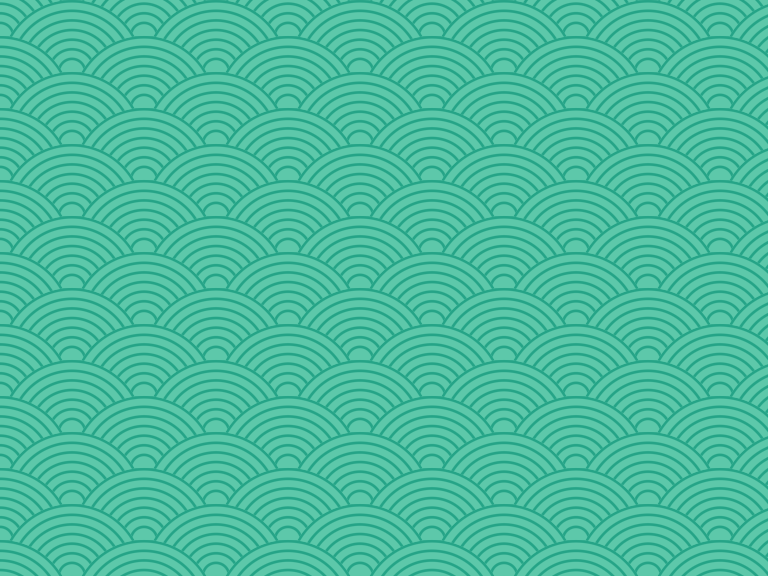
A WebGL 1 fragment shader for this pattern:

```glsl
precision highp float;
// Seigaiha wave scales: staggered rows of concentric arcs in two greens.
// Each pixel layers the few rows that can reach it, upper rows first, so
// every lower row overlaps the one above. One unit is a scale radius.

#define SCALES_DOWN 8.0
#define OUTER_RADIUS 0.983
#define RING_STEP 0.1335
#define LAST_RING 6.0
#define LINE_WIDTH 0.037
#define SOFTNESS 0.75
#define FILL_COLOR vec3(0.363, 0.785, 0.667)
#define LINE_COLOR vec3(0.145, 0.643, 0.530)

uniform vec2 u_resolution;

// Offset from the nearest scale centre in a row; rows are half a unit apart
vec2 scaleOffset(vec2 p, float row) {
  float shift = 1.0 - mod(row, 2.0);
  float x = mod(p.x - shift + 1.0, 2.0) - 1.0;
  return vec2(x, p.y - 0.5 * row);
}

// Distance to the closest ring line; the innermost disc stays plain
float ringDistance(float radius) {
  float depth = OUTER_RADIUS - radius;
  float ring = clamp(floor(depth / RING_STEP + 0.5), 0.0, LAST_RING);
  return abs(depth - ring * RING_STEP);
}

// Antialiased coverage of the region where the signed distance is negative
float coverage(float dist, float blur) {
  return 1.0 - smoothstep(-blur, blur, dist);
}

void main() {
  vec2 p = gl_FragCoord.xy / u_resolution.y * SCALES_DOWN;
  float blur = SOFTNESS * SCALES_DOWN / u_resolution.y;
  float topRow = floor(2.0 * p.y);
  vec3 color = LINE_COLOR;

  // Paint from the back row to the front row
  for (int i = 0; i < 4; i++) {
    float radius = length(scaleOffset(p, topRow - float(i)));
    float line = coverage(ringDistance(radius) - 0.5 * LINE_WIDTH, blur);
    float inside = coverage(radius - OUTER_RADIUS - 0.5 * LINE_WIDTH, blur);
    color = mix(color, mix(FILL_COLOR, LINE_COLOR, line), inside);
  }

  gl_FragColor = vec4(color, 1.0);
}
```
